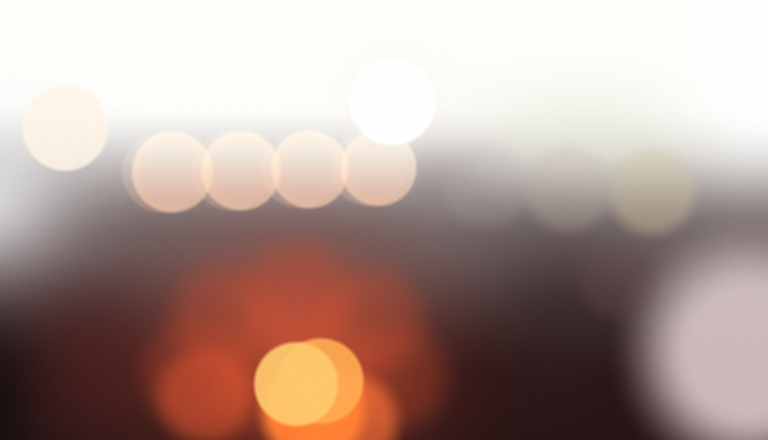
Give the GLSL for this background, as a Shadertoy shader.

```glsl
// Defocused evening lights: a pale sky sinks through grey haze into a dark ground.
// Broad Gaussian glows tint the haze, then soft-edged discs form the lamps.
// Positions are in units of canvas height, with x rescaled to a fixed aspect.

#define ASPECT 1.743
#define SKY vec3(0.995, 0.995, 0.985)
#define HAZE vec3(0.44, 0.39, 0.39)
#define GROUND vec3(0.15, 0.075, 0.08)
#define EMBER vec3(0.80, 0.31, 0.19)
#define AMBER vec3(1.0, 0.79, 0.43)
#define PEACH vec3(0.98, 0.79, 0.69)
#define CREAM vec3(1.0, 0.96, 0.90)
#define EDGE 0.006
#define GRAIN 0.012

float hash(vec2 p) {
    vec3 q = fract(vec3(p.xyx) * 0.1031);
    q += dot(q, q.yzx + 33.33);
    return fract((q.x + q.y) * q.z);
}

// Gaussian falloff with separate horizontal and vertical widths
float glow(vec2 p, vec2 centre, vec2 width) {
    vec2 d = (p - centre) / width;
    return exp(-dot(d, d));
}

// Filled circle with an adjustable soft border
float disc(vec2 p, vec2 centre, float radius, float soft) {
    return 1.0 - smoothstep(radius - soft, radius + soft, length(p - centre));
}

vec3 backdrop(vec2 p) {
    vec3 c = mix(GROUND, HAZE, smoothstep(0.13, 0.50, p.y));
    c = mix(c, SKY, smoothstep(0.45, 0.77, p.y));

    // Pale left edge, cool gap beside the lamps, cream and white on the right
    c = mix(c, vec3(0.90, 0.90, 0.91), 0.85 * glow(p, vec2(-0.04, 0.55), vec2(0.20, 0.17)));
    c = mix(c, vec3(0.53, 0.49, 0.51), 0.45 * glow(p, vec2(0.99, 0.57), vec2(0.10, 0.09)));
    c = mix(c, vec3(0.91, 0.91, 0.85), 0.60 * glow(p, vec2(1.33, 0.69), vec2(0.28, 0.12)));
    c = mix(c, vec3(1.0), 0.90 * glow(p, vec2(1.73, 0.80), vec2(0.16, 0.18)));

    // Dark pocket and wine-coloured shadow near the ground
    c = mix(c, vec3(0.20, 0.14, 0.15), 0.55 * glow(p, vec2(1.28, 0.27), vec2(0.16, 0.18)));
    c = mix(c, vec3(0.30, 0.13, 0.13), 0.60 * glow(p, vec2(0.20, 0.18), vec2(0.17, 0.19)));
    c = mix(c, vec3(0.05, 0.05, 0.05), 0.70 * glow(p, vec2(-0.02, 0.04), vec2(0.09, 0.20)));

    // Large rosy light at the lower right
    c = mix(c, vec3(0.83, 0.76, 0.76), 0.95 * disc(p, vec2(1.70, 0.20), 0.23, 0.10));
    return c;
}

vec3 embers(vec3 c, vec2 p) {
    c = mix(c, vec3(0.66, 0.30, 0.25), 0.65 * glow(p, vec2(0.66, 0.31), vec2(0.25, 0.16)));
    c = mix(c, EMBER, 0.45 * glow(p, vec2(0.66, 0.13), vec2(0.32, 0.20)));

    // Ring of blurred red circles around the amber lamp
    for (int i = 0; i < 5; i++) {
        float angle = -0.10 + 0.82 * float(i);
        vec2 centre = vec2(0.67, 0.16) + vec2(0.23, 0.17) * vec2(cos(angle), sin(angle));
        c = mix(c, EMBER, 0.28 * disc(p, centre, 0.115, 0.045));
    }
    c = mix(c, EMBER, 0.60 * disc(p, vec2(0.466, 0.10), 0.105, 0.035));
    c = mix(c, vec3(0.90, 0.41, 0.22), 0.70 * disc(p, vec2(0.79, 0.04), 0.11, 0.03));
    c = mix(c, vec3(0.97, 0.49, 0.20), 0.85 * disc(p, vec2(0.71, 0.065), 0.115, 0.025));
    c += vec3(0.20, 0.07, 0.02) * glow(p, vec2(0.69, 0.13), vec2(0.16));

    // Two overlapping amber discs
    c = mix(c, vec3(1.0, 0.67, 0.32), 0.92 * disc(p, vec2(0.728, 0.134), 0.097, EDGE));
    c = mix(c, AMBER, 0.92 * disc(p, vec2(0.672, 0.127), 0.095, EDGE));
    return c;
}

vec3 lamps(vec3 c, vec2 p) {
    // Row of peach lamps that brighten into the sky
    vec3 tint = mix(PEACH, CREAM, smoothstep(0.53, 0.68, p.y));
    for (int i = 0; i < 4; i++) {
        float k = float(i);
        vec2 centre = vec2(0.391 + 0.156 * k, 0.609 + 0.003 * k);
        float radius = 0.092 - 0.002 * k;
        float rim = smoothstep(0.6, 1.0, length(p - centre) / radius);
        vec3 body = tint + vec3(0.05, 0.04, 0.01) * rim;
        c = mix(c, body, 0.62 * disc(p, centre, radius, EDGE));
        c = mix(c, tint, 0.25 * disc(p, centre - vec2(0.022, 0.0), radius, EDGE));
    }

    // Faint straw-coloured lamps on the right
    for (int i = 0; i < 3; i++) {
        float k = float(i);
        vec2 centre = vec2(1.10 + 0.19 * k, 0.58 - 0.008 * k);
        vec3 straw = mix(vec3(0.72, 0.67, 0.67), vec3(0.82, 0.77, 0.63), 0.5 * k);
        c = mix(c, straw, (0.16 + 0.12 * k) * disc(p, centre, 0.095, 0.025));
    }
    c = mix(c, vec3(0.42, 0.29, 0.29), 0.30 * disc(p, vec2(1.40, 0.36), 0.08, 0.025));

    // Brightest lamps against the sky
    c = mix(c, CREAM, 0.85 * disc(p, vec2(0.148, 0.709), 0.097, EDGE));
    c = mix(c, CREAM, 0.45 * glow(p, vec2(0.891, 0.768), vec2(0.13)));
    c = mix(c, vec3(1.0), disc(p, vec2(0.891, 0.768), 0.098, EDGE));
    return c;
}

void mainImage(out vec4 fragColor, in vec2 fragCoord) {
    vec2 p = fragCoord / iResolution.xy * vec2(ASPECT, 1.0);
    vec3 c = lamps(embers(backdrop(p), p), p);
    c += GRAIN * (hash(floor(p * 440.0)) - 0.5);
    fragColor = vec4(clamp(c, 0.0, 1.0), 1.0);
}
```
